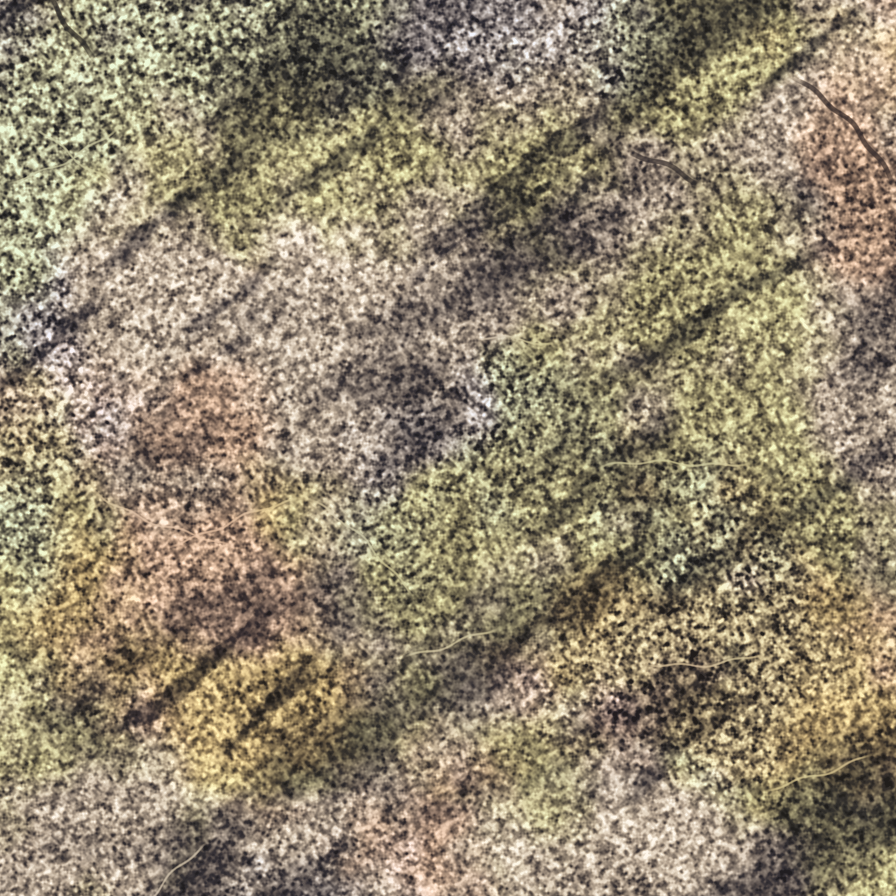
This texture is drawn by a WebGL 1 fragment shader. Its source:

```glsl
precision highp float;
// Sunlit woodland litter: fine pale grain crossed by slanting tree shadows.
uniform vec2 u_resolution;

const vec3 SHADOW = vec3(0.21, 0.19, 0.20);
const vec3 SOIL   = vec3(0.33, 0.29, 0.27);
const vec3 BARK   = vec3(0.45, 0.40, 0.36);
const vec3 LEAF   = vec3(0.58, 0.52, 0.46);
const vec3 STRAW  = vec3(0.73, 0.66, 0.58);
const vec3 GLINT  = vec3(0.89, 0.83, 0.75);
const vec3 MOSS_TINT = vec3(0.97, 1.01, 0.84);
const vec3 RUST_TINT = vec3(1.06, 0.97, 0.92);
const vec3 COOL_TINT = vec3(0.96, 1.00, 1.10);

const float SLANT = 0.66;         // shadow direction, radians
const float BASE_TONE = 0.60;
const float GRAIN_SCALE = 225.0;  // grains across the canvas
const float GRAIN_DEPTH = 0.64;
const float SHADOW_DEPTH = 0.60;
const int STREAKS = 22;
const int TWIGS = 14;

float hash(vec2 p) {
  vec3 q = fract(vec3(p.xyx) * 0.1031);
  q += dot(q, q.yzx + 33.33);
  return fract((q.x + q.y) * q.z);
}

float noise(vec2 p) {
  vec2 i = floor(p), f = fract(p);
  f = f * f * (3.0 - 2.0 * f);
  return mix(mix(hash(i), hash(i + vec2(1.0, 0.0)), f.x),
             mix(hash(i + vec2(0.0, 1.0)), hash(i + 1.0), f.x), f.y);
}

vec2 rotate(vec2 p, float a) {
  float c = cos(a), s = sin(a);
  return vec2(c * p.x + s * p.y, c * p.y - s * p.x);
}

float fbm(vec2 p) {
  float sum = 0.0, weight = 0.5;
  for (int i = 0; i < 5; i++) {
    sum += weight * noise(p);
    p = rotate(p, 0.5) * 2.03 + 17.0;
    weight *= 0.5;
  }
  return sum / 0.97;
}

// Fine litter, centred on zero; the octaves are turned to hide the lattice.
float grain(vec2 p) {
  float fine = noise(rotate(p, 0.4) * GRAIN_SCALE + 40.0) - 0.5;
  float coarse = noise(rotate(p, 1.1) * GRAIN_SCALE * 0.5 + 90.0) - 0.5;
  float dust = noise(rotate(p, 0.8) * GRAIN_SCALE * 1.7 + 160.0) - 0.5;
  return fine + 0.55 * coarse + 0.5 * dust;
}

// Long ragged trunk shadows, tapered towards both ends.
float streaks(vec2 p, float ragged) {
  float cover = 0.0;
  for (int i = 0; i < STREAKS; i++) {
    float k = float(i) + 1.0;
    vec2 centre = vec2(hash(vec2(k, 3.0)), fract(k * 0.618 + 0.1 * hash(vec2(k, 5.0))));
    vec2 q = rotate(p - centre, SLANT + 0.22 * (hash(vec2(k, 7.0)) - 0.5));
    float halfLength = mix(0.06, 0.25, hash(vec2(k, 11.0)));
    float halfWidth = mix(0.004, 0.013, hash(vec2(k, 13.0)));
    float taper = 1.0 - smoothstep(0.5, 1.0, abs(q.x) / halfLength);
    float d = abs(q.y + 0.004 * sin(q.x * 31.0 + k)) - halfWidth + ragged;
    float strength = mix(0.6, 1.0, hash(vec2(k, 17.0)));
    cover = max(cover, strength * taper * (1.0 - smoothstep(-0.004, 0.006, d)));
  }
  return cover;
}

// Thin bent twigs: x is the pale cover, y the dark cover.
vec2 twigs(vec2 p, float pixel) {
  vec2 cover = vec2(0.0);
  for (int i = 0; i < TWIGS; i++) {
    float k = float(i) + 50.0;
    vec2 q = rotate(p - vec2(hash(vec2(k, 2.0)), hash(vec2(k, 4.0))),
                    2.4 * (hash(vec2(k, 6.0)) - 0.5));
    float halfLength = mix(0.03, 0.10, hash(vec2(k, 8.0)));
    float bend = 0.006 * sin(q.x * 28.0 + k) + 0.002 * sin(q.x * 110.0 + k);
    float dark = step(0.5, hash(vec2(k, 9.0)));
    float width = mix(0.0012, 0.0028, dark);
    float line = 1.0 - smoothstep(width - pixel, width + pixel, abs(q.y + bend));
    line *= 1.0 - smoothstep(0.7, 1.0, abs(q.x) / halfLength);
    cover = max(cover, line * vec2(1.0 - dark, dark));
  }
  return cover;
}

vec3 palette(float t) {
  vec3 c = mix(SHADOW * 0.6, SHADOW, smoothstep(0.02, 0.19, t));
  c = mix(c, SOIL, clamp((t - 0.19) / 0.10, 0.0, 1.0));
  c = mix(c, BARK, clamp((t - 0.29) / 0.11, 0.0, 1.0));
  c = mix(c, LEAF, clamp((t - 0.40) / 0.12, 0.0, 1.0));
  c = mix(c, STRAW, clamp((t - 0.52) / 0.14, 0.0, 1.0));
  c = mix(c, GLINT, clamp((t - 0.66) / 0.17, 0.0, 1.0));
  return mix(c, vec3(1.0, 0.97, 0.92), smoothstep(0.83, 1.05, t));
}

void main() {
  vec2 p = gl_FragCoord.xy / u_resolution.y;
  float pixel = 1.0 / u_resolution.y;

  // Soft crown shade stretched along the slant, then the sharper streaks.
  float shade = fbm(rotate(p, SLANT) * vec2(4.0, 10.0) + 7.0);
  float blotch = fbm(p * 7.0 + 61.0);
  float ragged = 0.022 * (fbm(p * 45.0 + 23.0) - 0.5);
  float cover = 0.85 * smoothstep(0.50, 0.70, 0.7 * shade + 0.3 * blotch);
  cover = max(cover, streaks(p, ragged));

  // Drier patches hold brighter, more contrasted litter.
  float dry = smoothstep(0.52, 0.70, fbm(p * 4.0 + 120.0));
  float tone = BASE_TONE + 0.34 * (fbm(p * 9.0 + 31.0) - 0.5);
  tone *= 1.0 - SHADOW_DEPTH * cover;
  tone += GRAIN_DEPTH * grain(p) * mix(1.0, 0.55, cover) * (1.0 + 0.35 * dry);
  vec2 twig = twigs(p, pixel);
  tone = mix(tone, 0.80, 0.75 * twig.x);
  tone = mix(tone, 0.17, 0.75 * twig.y);

  // Mossy, rusty and cool areas.
  vec3 color = palette(tone);
  color *= mix(vec3(1.0), MOSS_TINT, smoothstep(0.46, 0.66, fbm(p * 5.0 + 200.0)));
  color *= mix(vec3(1.0), RUST_TINT, smoothstep(0.48, 0.66, fbm(p * 4.0 + 260.0)));
  color *= mix(vec3(1.0), COOL_TINT, max(dry, 0.5 * cover));
  gl_FragColor = vec4(clamp(color, 0.0, 1.0), 1.0);
}
```
